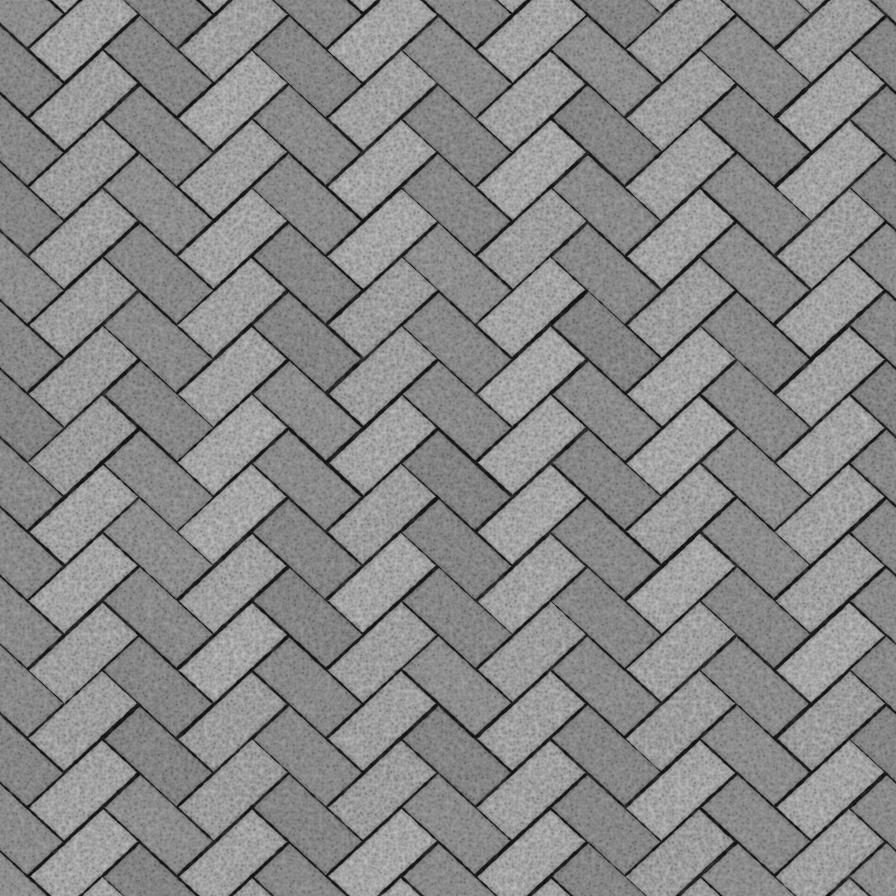
Reproduce this texture procedurally as a Shadertoy shader.

```glsl
// Grey herringbone paving: light and dark granular bricks with thin dark joints.
#define REPEATS vec2(6.0, 13.0)     // pattern periods across and up
#define ORIGIN vec2(0.364, 0.5605)  // left corner of one light brick
#define JOINT vec2(0.020, 0.031)    // half widths at brick ends, in brick widths
#define LIGHT_BRICK 0.635
#define DARK_BRICK 0.538
#define JOINT_COLOR vec3(0.075, 0.082, 0.075)
#define TONE_SPREAD 0.045
#define GRAIN 0.20
#define SHIFT 0.024                 // random displacement of each brick

const float TAU = 6.2831853;

vec2 hash2(vec2 p) {
    vec3 q = fract(p.xyx * vec3(0.1031, 0.1030, 0.0973));
    q += dot(q, q.yzx + 33.33);
    return fract((q.xx + q.yz) * q.zy);
}

// Distance to the nearest scattered point, tiling over n cells
float cellular(vec2 uv, float n) {
    vec2 p = uv * n, cell = floor(p);
    float nearest = 2.0;
    for (int y = -1; y <= 1; y++)
    for (int x = -1; x <= 1; x++) {
        vec2 c = cell + vec2(x, y);
        vec2 delta = c + hash2(mod(c, n) + n) - p;
        nearest = min(nearest, dot(delta, delta));
    }
    return sqrt(nearest);
}

// Layered sines that tile over the canvas, about -1 to 1
float waves(vec2 uv, float freq) {
    float sum = 0.0, amp = 0.5;
    for (int i = 0; i < 4; i++) {
        float k = float(i);
        vec2 f = floor(freq * vec2(1.0 + 0.6 * k, 1.3 + 0.4 * k));
        sum += amp * sin(TAU * f.x * uv.x + 2.0 * sin(TAU * f.y * uv.y + k));
        uv = uv.yx;
        amp *= 0.65;
    }
    return sum;
}

void mainImage(out vec4 fragColor, in vec2 fragCoord) {
    vec2 uv = fragCoord / iResolution.xy;

    // Oblique axes: x runs along light bricks, y along dark bricks
    vec2 q = (uv - ORIGIN) * REPEATS;
    vec2 grid = vec2(2.0 * q.x + q.y, 2.0 * q.x - q.y);

    // Each diagonal cycles through light, light, dark, dark half bricks
    vec2 corner = floor(grid);
    float phase = mod(corner.x + corner.y, 4.0);
    bool isDark = phase > 1.5;
    vec2 along = isDark ? vec2(0.0, 1.0) : vec2(1.0, 0.0);
    corner -= along * mod(phase, 2.0);

    // Identity of the brick, wrapping at the canvas borders
    vec2 id = mod(vec2(corner.x + corner.y, corner.x - corner.y), vec2(4.0, 2.0) * REPEATS);
    vec2 rnd = hash2(id + 7.0);
    vec2 offset = (hash2(id + 61.0) - 0.5) * SHIFT;

    // Distance inside the worn brick outline
    vec2 local = grid - corner - offset;
    vec2 edge = min(local, 1.0 + along - local) - JOINT;
    float inside = min(edge.x, edge.y);
    inside += 0.008 * waves(uv, 31.0) + 0.010 * (rnd.y - 0.5);

    // Stone: tone per brick, soft mottling, grains and scattered pits
    float fine = cellular(uv, 240.0);
    float coarse = cellular(uv, 120.0);
    float pits = 1.0 - smoothstep(0.08, 0.24, coarse);
    float tone = isDark ? DARK_BRICK : LIGHT_BRICK;
    tone += TONE_SPREAD * (rnd.x - 0.5) + 0.008 * waves(uv, 9.0);
    tone += GRAIN * (isDark ? 0.75 : 1.0) * (0.7 * (fine - 0.45) + 0.3 * (coarse - 0.45));
    tone -= 0.06 * pits;
    tone *= mix(0.90, 1.0, smoothstep(0.0, 0.09, inside));

    // Joint filling, paler in places
    vec3 joint = JOINT_COLOR + 0.09 * max(waves(uv, 17.0), 0.0) + 0.08 * (fine - 0.3);

    float pixel = length(vec2(2.0, 1.0) * REPEATS) / iResolution.y;
    float soft = max(0.6 * pixel, 0.018);
    fragColor = vec4(mix(joint, vec3(tone), smoothstep(-soft, soft, inside)), 1.0);
}
```
